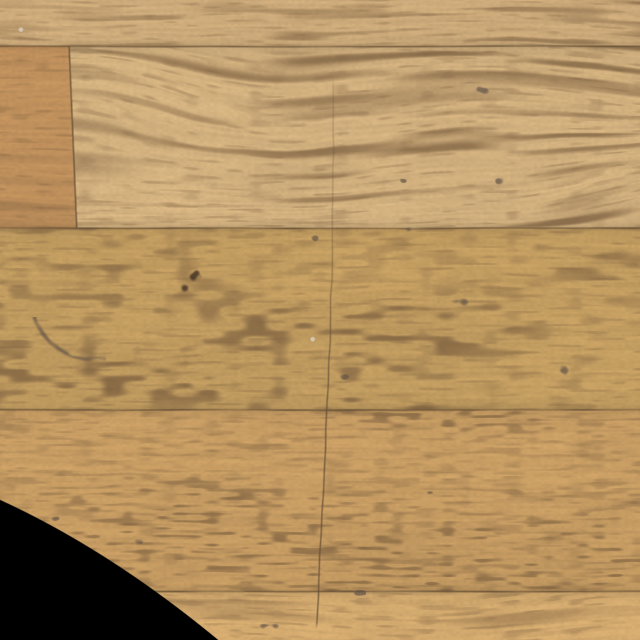
A Shadertoy shader for this texture:

```glsl
// Worn oak strip floor: five horizontal boards, one end joint, a long crack and a black curved corner.

const float SEAM_BASE = 0.0755;      // height of the lowest seam
const float BOARD_HEIGHT = 0.284;
const float SEAM_WIDTH = 0.0013;
const float CRACK_WIDTH = 0.0012;
const vec3 GRAIN_COLOR = vec3(0.47, 0.36, 0.24);
const vec3 SEAM_COLOR = vec3(0.40, 0.31, 0.21);
const vec3 STAIN_COLOR = vec3(0.35, 0.30, 0.27);
const vec3 CHIP_COLOR = vec3(0.86, 0.82, 0.77);

// Boards from bottom to top; the last is the short board left of the joint
const vec3 BOARD_COLOR[6] = vec3[6](
    vec3(0.82, 0.66, 0.43), vec3(0.775, 0.61, 0.385), vec3(0.755, 0.61, 0.375),
    vec3(0.82, 0.69, 0.495), vec3(0.805, 0.67, 0.48), vec3(0.75, 0.565, 0.36));
// Grain frequency along and across, waviness, strength
const vec4 BOARD_GRAIN[6] = vec4[6](
    vec4(5.0, 80.0, 0.045, 0.60), vec4(38.0, 165.0, 0.004, 0.62),
    vec4(27.0, 85.0, 0.005, 0.75), vec4(5.0, 85.0, 0.042, 0.72),
    vec4(9.0, 120.0, 0.008, 0.55), vec4(4.0, 55.0, 0.006, 0.35));

float hash(vec2 p) {
    return fract(sin(dot(p, vec2(127.1, 311.7))) * 43758.5453);
}

float noise(vec2 p) {
    vec2 i = floor(p), f = fract(p);
    f = f * f * (3.0 - 2.0 * f);
    return mix(mix(hash(i), hash(i + vec2(1, 0)), f.x),
               mix(hash(i + vec2(0, 1)), hash(i + vec2(1, 1)), f.x), f.y);
}

// Coverage of a line of given half width at distance d
float stroke(float d, float halfWidth, float soft) {
    return 1.0 - smoothstep(halfWidth - soft, halfWidth + soft, abs(d));
}

// Wood of one board: tone patches, fine fibre and dark pores
vec3 wood(vec2 p, int id) {
    vec4 g = BOARD_GRAIN[id];
    vec2 q = p + vec2(float(id) * 7.3, float(id) * 3.1);
    q.y += g.z * (2.0 * noise(q * vec2(3.0, 6.0)) - 1.0);
    q.y += 0.003 * noise(q * vec2(14.0, 20.0));

    float patches = noise(q * vec2(2.5, 13.0));
    float fibre = noise(q * vec2(12.0, 230.0)) - 0.5;
    float weave = noise(p * vec2(190.0, 260.0)) - 0.5;
    float pores = smoothstep(0.52, 0.92, noise(q * g.xy));
    float ticks = smoothstep(0.55, 0.95, noise(q * vec2(30.0, 190.0) + 9.0));
    float density = mix(0.35, 1.0, smoothstep(0.2, 0.75, patches));

    vec3 col = BOARD_COLOR[id] * (1.03 - 0.05 * patches + 0.07 * fibre + 0.05 * weave);
    col = mix(col, GRAIN_COLOR, g.w * density * pores);
    return mix(col, GRAIN_COLOR, 0.28 * ticks);
}

// Small random stains (x) and pale chips (y), one candidate per cell
vec2 blemishes(vec2 p) {
    const float CELLS = 7.0;
    vec2 marks = vec2(0.0);
    for (int j = -1; j <= 1; j++)
    for (int i = -1; i <= 1; i++) {
        vec2 cell = floor(p * CELLS) + vec2(i, j);
        vec2 center = (cell + vec2(hash(cell + 3.7), hash(cell + 8.1))) / CELLS;
        float kind = hash(cell + 5.9);
        float size = mix(0.004, 0.011, hash(cell + 1.3));
        vec2 d = (p - center) * vec2(mix(0.35, 1.0, hash(cell + 6.2)), 1.3);
        float r = length(d) + 0.010 * (noise(p * 95.0) - 0.5);
        marks.x = max(marks.x, step(kind, 0.32) * (1.0 - smoothstep(0.2 * size, size, r)));
        marks.y = max(marks.y, step(0.93, kind) * (1.0 - smoothstep(0.002, 0.005, length(p - center))));
    }
    return marks;
}

void mainImage(out vec4 fragColor, in vec2 fragCoord) {
    vec2 p = fragCoord / iResolution.xy;
    float px = 1.0 / iResolution.y;
    float soft = max(px, 0.001);

    // Board layout
    float rows = (p.y - SEAM_BASE + 0.0015 * (noise(p * vec2(9.0, 2.0)) - 0.5)) / BOARD_HEIGHT;
    int id = clamp(int(floor(rows)) + 1, 0, 4);
    float joint = p.x - 0.108 - 0.042 * (0.928 - p.y);
    bool jointRow = id == 3;
    if (jointRow && joint < 0.0) id = 5;
    vec3 col = wood(p, id);

    // Seams, end joint and crack
    float wear = mix(0.35, 0.9, noise(p * vec2(22.0, 22.0)));
    float seam = (rows - round(rows)) * BOARD_HEIGHT;
    col *= 1.0 - 0.10 * exp(-abs(seam) * 130.0);
    col = mix(col, SEAM_COLOR, wear * stroke(seam, SEAM_WIDTH, soft));
    if (jointRow) col = mix(col, SEAM_COLOR, 0.75 * stroke(joint, SEAM_WIDTH, soft));
    float crackX = 0.521 - 0.028 * pow(max(0.75 - p.y, 0.0) / 0.75, 1.6);
    float crack = p.x - crackX - 0.002 * (noise(vec2(p.y * 30.0, 4.0)) - 0.5);
    float crackFade = mix(0.75, 0.25, smoothstep(0.3, 0.75, p.y))
                    * smoothstep(0.015, 0.03, p.y) * (1.0 - smoothstep(0.84, 0.9, p.y));
    col = mix(col, SEAM_COLOR, crackFade * stroke(crack, CRACK_WIDTH, soft));

    // Stains, chips, a curved scuff and a dark double knot
    vec2 marks = blemishes(p);
    col = mix(col, STAIN_COLOR, 0.65 * marks.x);
    col = mix(col, CHIP_COLOR, 0.8 * marks.y);
    vec2 s = p - vec2(0.145, 0.535);
    float scuff = stroke(length(s) - 0.096, 0.003, 0.003) * step(s.x, 0.02) * step(s.y, -0.03);
    col = mix(col, STAIN_COLOR, 0.65 * scuff * smoothstep(0.15, 0.6, noise(p * 60.0)));
    vec2 k = p - vec2(0.296, 0.56);
    float knot = min(length(k - vec2(0.009, 0.010)), length(k + vec2(0.008, 0.010)));
    knot += 0.006 * (noise(p * 120.0) - 0.5);
    col = mix(col, vec3(0.24, 0.18, 0.13), 0.8 * (1.0 - smoothstep(0.003, 0.010, knot)));

    // Black corner bounded by a shallow curve
    float edge = p.y - (0.219 - 0.458 * p.x - 0.54 * p.x * p.x);
    col *= smoothstep(-px, px, edge);
    fragColor = vec4(clamp(col, 0.0, 1.0), 1.0);
}
```
